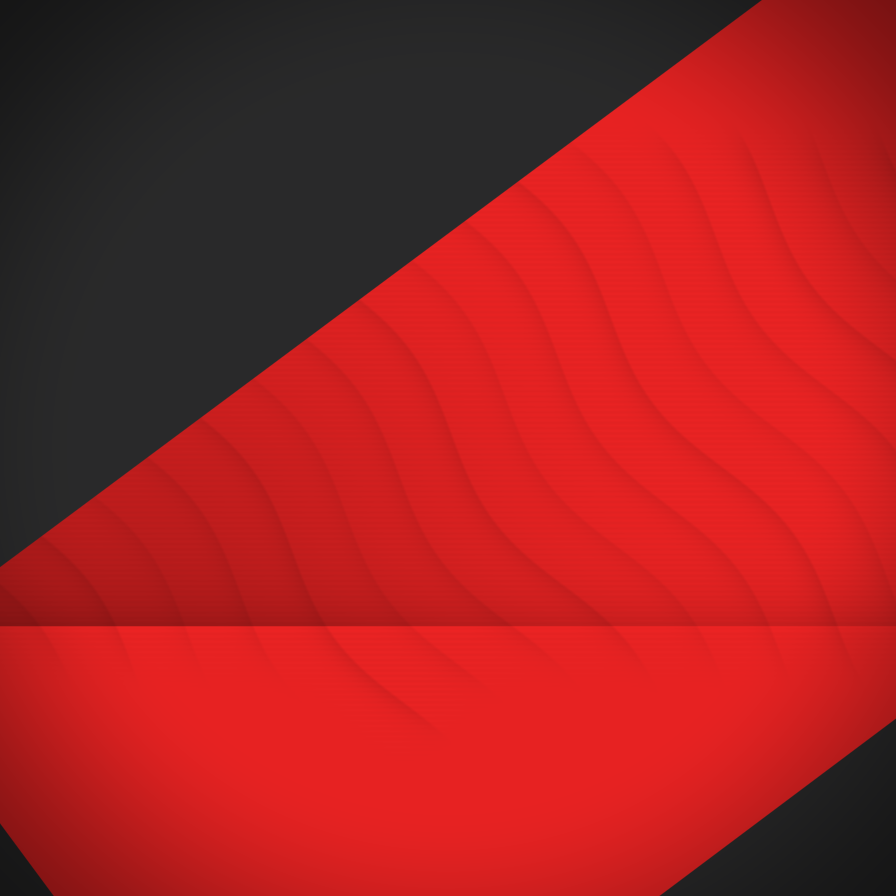
Write a WebGL 1 fragment shader that draws this background.

```glsl
precision highp float;
// Folded red paper with soft diagonal ripples between charcoal corners.

uniform vec2 u_resolution;

// Antialiased coverage: 1 where the signed distance is positive.
float cover(float dist) {
    float px = 1.0 / min(u_resolution.x, u_resolution.y);
    return smoothstep(-0.75 * px, 0.75 * px, dist);
}

// Creases that repeat along the upper edge and sway with depth below it.
float ripples(float along, float depth) {
    float sway = 0.0195 * cos(15.0 * (depth - 0.078)) - 0.0076;
    float cell = (along - sway) / 0.0736 - 7.82;
    float f = fract(cell);
    float strength = 0.8 + 0.2 * sin(floor(cell) * 2.1);
    return strength * pow(f, 5.0) * (1.0 - smoothstep(0.94, 1.0, f));
}

void main() {
    vec2 uv = gl_FragCoord.xy / u_resolution;

    // Coordinates along and below the upper diagonal edge
    vec2 rel = uv - vec2(0.0, 0.367);
    float along = dot(rel, vec2(0.802, 0.597));
    float depth = dot(rel, vec2(0.597, -0.802));

    // Red sheet, cut by three straight edges
    float lowerRight = dot(uv - vec2(0.736, 0.0), vec2(-0.6, 0.8));
    float lowerLeft = dot(uv - vec2(0.06, 0.0), vec2(0.804, 0.595));
    float sheet = cover(depth) * cover(lowerRight) * cover(lowerLeft);

    // Shade of the upper panel, deepest at the fold and lower left
    float height = uv.y - 0.301;
    float upper = cover(height);
    float corner = 1.0 - smoothstep(0.0, 0.62, length((uv - vec2(0.1, 0.3)) * vec2(0.9, 1.0)));
    float foldShadow = exp(-max(height, 0.0) / 0.035);
    float shade = 1.0 - upper * (0.21 * corner + 0.14 * foldShadow);
    shade += 0.04 * (1.0 - upper) * exp(min(height, 0.0) / 0.004);

    // Ripples and fine horizontal grain fade out above and below
    float tail = 0.09 * exp(-pow((uv.x - 0.45) / 0.08, 2.0));
    float band = smoothstep(0.22 - tail, 0.32 - tail, uv.y)
        * (1.0 - smoothstep(0.81, 0.87, uv.y));
    shade *= 1.0 - 0.11 * band * ripples(along, depth);
    shade *= 1.0 + 0.012 * band * sin(uv.y * 1068.0);

    vec3 red = vec3(0.905, 0.135, 0.135) * shade;
    vec3 charcoal = vec3(0.162, 0.162, 0.164);

    // Vignette over everything
    float vignette = 1.0 - 0.5 * smoothstep(0.4, 0.75, length(uv - 0.5));
    gl_FragColor = vec4(mix(charcoal, red, sheet) * vignette, 1.0);
}
```
